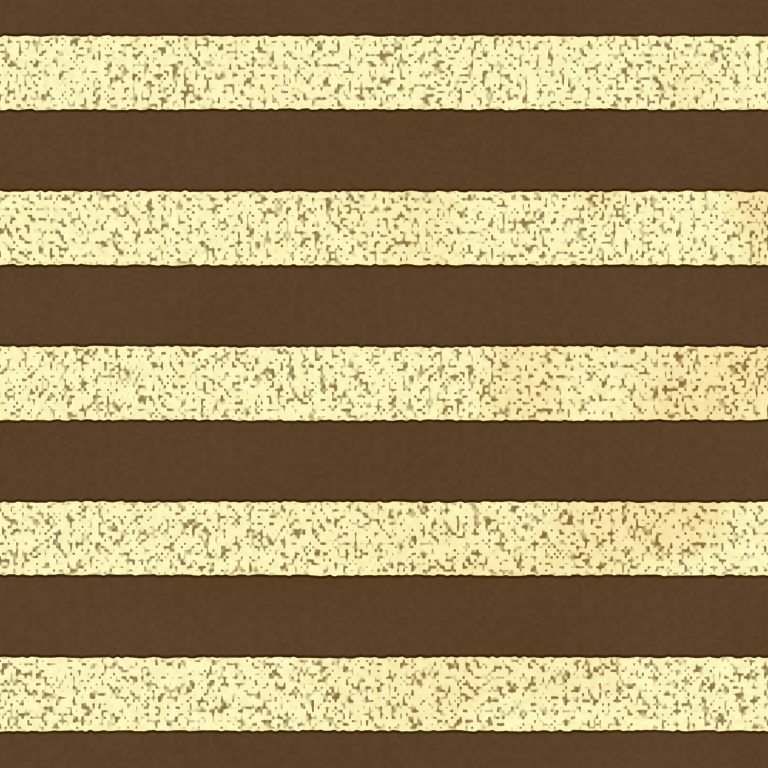
Give the GLSL for this pattern, as a three.js fragment shader.

```glsl
// Horizontal cream stripes with grainy flecks on dark brown, edged by thin ragged dark lines.
#define PERIOD 0.2022
#define FIRST_CENTER 0.0964
#define HALF_WIDTH 0.0476
#define EDGE_LINE 0.0032
#define SOFTNESS 0.0011
#define RAGGEDNESS 0.0022
#define GRAIN_FREQ 270.0
#define CREAM vec3(0.985, 0.962, 0.735)
#define FLECK vec3(0.55, 0.46, 0.29)
#define BROWN vec3(0.35, 0.26, 0.16)
#define EDGE_BROWN vec3(0.22, 0.12, 0.01)

varying vec2 vUv;

float hash(vec2 p) {
  return fract(sin(dot(p, vec2(127.1, 311.7))) * 43758.545);
}

float noise(vec2 p) {
  vec2 cell = floor(p);
  vec2 f = fract(p);
  f = f * f * (3.0 - 2.0 * f);
  float low = mix(hash(cell), hash(cell + vec2(1.0, 0.0)), f.x);
  float high = mix(hash(cell + vec2(0.0, 1.0)), hash(cell + vec2(1.0, 1.0)), f.x);
  return mix(low, high, f.y);
}

// Signed distance to the nearest stripe edge, negative inside the cream.
float stripeDistance(vec2 p) {
  float offset = p.y - FIRST_CENTER;
  float row = floor(offset / PERIOD + 0.5);
  float y = offset - row * PERIOD;
  float edgeId = row * 2.0 + step(0.0, y);
  float ragged = noise(vec2(p.x * 170.0, edgeId * 17.0)) - 0.5;
  float drift = noise(vec2(p.x * 9.0, edgeId * 31.0)) - 0.5;
  return abs(y) - HALF_WIDTH + RAGGEDNESS * (ragged + 0.5 * drift);
}

// Short slanted scuffs on two of the stripes.
float scuffs(vec2 p) {
  float mark = 0.0;
  for (int i = 0; i < 2; i++) {
    float k = float(i);
    vec2 d = p - vec2(0.385 + 0.013 * k, 0.307 + 0.224 * k);
    vec2 along = normalize(vec2(1.0, 0.6));
    float t = clamp(dot(d, along), -0.007 + 0.004 * k, 0.007 - 0.004 * k);
    mark = max(mark, 1.0 - smoothstep(0.0005, 0.0025, length(d - along * t)));
  }
  return mark;
}

vec3 creamColor(vec2 p, float dist) {
  float grain = noise(p * GRAIN_FREQ * vec2(1.0, 0.85));
  float fleck = smoothstep(0.5, 0.98, grain);
  // Flecks fade toward the clean rim of the stripe.
  fleck *= mix(0.35, 1.0, smoothstep(0.001, 0.006, -dist));
  vec3 color = mix(CREAM, FLECK, fleck);
  // Warm stains, stronger to the right.
  float stain = smoothstep(0.45, 0.9, noise(p * 9.0 + 4.0)) * smoothstep(0.2, 0.9, p.x);
  color -= stain * vec3(0.015, 0.06, 0.08);
  color += (noise(p * 150.0 + 50.0) - 0.5) * vec3(0.03, 0.04, 0.07);
  return mix(color, FLECK, 0.7 * scuffs(p));
}

vec3 brownColor(vec2 p, float dist) {
  float grain = noise(p * 200.0 + 90.0) - 0.5;
  float cloud = noise(p * 7.0 + 20.0) - 0.5;
  vec3 color = BROWN + 0.025 * grain + cloud * vec3(0.012, 0.014, 0.018);
  // Thin burnt line beside each stripe, uneven in strength.
  float strength = mix(0.65, 1.0, noise(vec2(p.x * 130.0, p.y * 40.0)));
  float line = 1.0 - smoothstep(EDGE_LINE * 0.6, EDGE_LINE * 1.5, dist);
  return mix(color, EDGE_BROWN, line * strength);
}

void main() {
  float dist = stripeDistance(vUv);
  float brownMask = smoothstep(-SOFTNESS, SOFTNESS, dist);
  vec3 color = mix(creamColor(vUv, dist), brownColor(vUv, dist), brownMask);
  gl_FragColor = vec4(color, 1.0);
}
```
